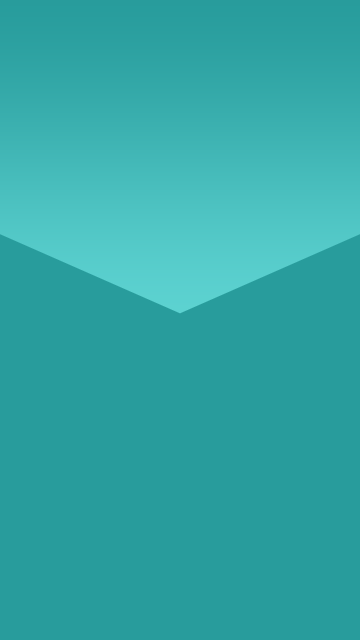
This background is drawn by a WebGL 2 fragment shader. Its source:

```glsl
#version 300 es
precision highp float;
// Teal backdrop with a glowing downward-pointing panel, like an open envelope flap.

#define BASE_COLOR vec3(0.155, 0.612, 0.612)
#define GLOW_COLOR vec3(0.362, 0.824, 0.818)
#define TIP_HEIGHT 0.5104
#define SIDE_HEIGHT 0.6341
#define EASE_AMOUNT 0.6

uniform vec2 u_resolution;
out vec4 outColor;

// Signed distance to the V-shaped edge, in canvas heights; positive above it.
float chevronDistance(vec2 uv, float aspect) {
    float slope = (SIDE_HEIGHT - TIP_HEIGHT) / (0.5 * aspect);
    float across = abs(uv.x - 0.5) * aspect;
    return (uv.y - TIP_HEIGHT - slope * across) / sqrt(1.0 + slope * slope);
}

// Vertical gradient, dark at the top and brightest at the tip.
vec3 panelColor(float height) {
    float t = clamp((1.0 - height) / (1.0 - TIP_HEIGHT), 0.0, 1.0);
    float eased = mix(t, smoothstep(0.0, 1.0, t), EASE_AMOUNT);
    return mix(BASE_COLOR, GLOW_COLOR, eased);
}

void main() {
    vec2 uv = gl_FragCoord.xy / u_resolution;
    float aspect = u_resolution.x / u_resolution.y;

    // Antialiased panel over the flat base
    float edge = chevronDistance(uv, aspect);
    float coverage = clamp(edge * u_resolution.y + 0.5, 0.0, 1.0);
    outColor = vec4(mix(BASE_COLOR, panelColor(uv.y), coverage), 1.0);
}
```
